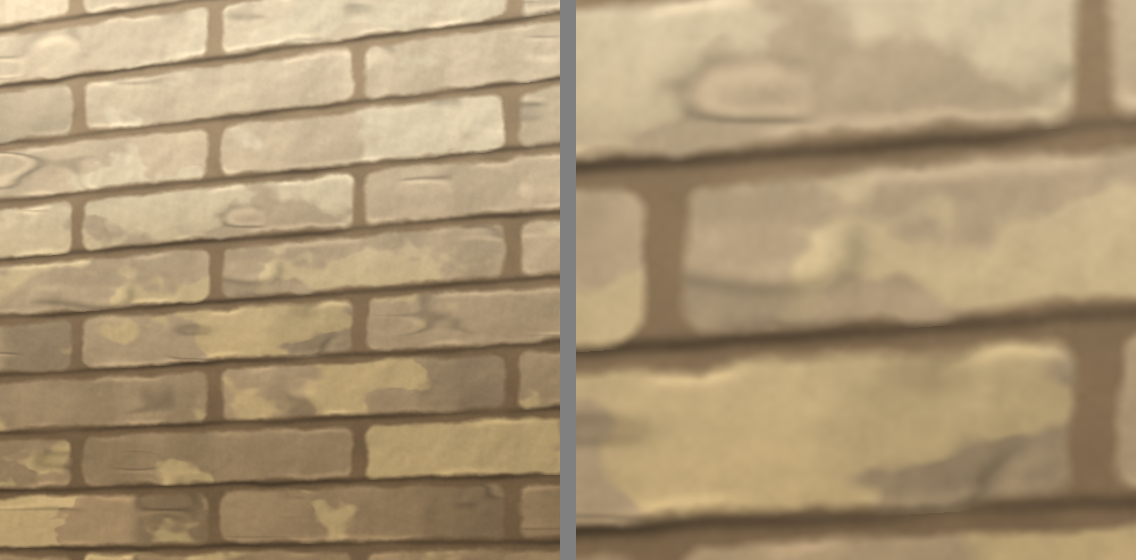
Left, the full canvas; right, a detail of the centre.
A Shadertoy shader for this texture:

```glsl
// Old pale brick wall in running bond, seen at a slight angle and lit from the top left.
// A perspective map gives wall coordinates; each brick is a noisy rounded box with its own
// tone, soft worn cream patches, stains and dents, set in brown mortar with shadowed joints.

const vec2 CELL = vec2(0.51, 0.110);       // brick pitch in canvas units
const vec2 HALF_BRICK = vec2(0.243, 0.0455);
const float CORNER = 0.016;

float hash(vec2 p) {
    vec3 q = fract(vec3(p.xyx) * 0.1031);
    q += dot(q, q.yzx + 33.33);
    return fract((q.x + q.y) * q.z);
}

float noise(vec2 p) {
    vec2 i = floor(p), f = fract(p);
    f = f * f * (3.0 - 2.0 * f);
    return mix(mix(hash(i), hash(i + vec2(1, 0)), f.x),
               mix(hash(i + vec2(0, 1)), hash(i + vec2(1, 1)), f.x), f.y);
}

float fbm(vec2 p) {
    float sum = 0.0, amp = 0.53;
    for (int i = 0; i < 4; i++) {
        sum += amp * noise(p);
        p = mat2(0.8, 0.6, -0.6, 0.8) * p * 2.03 + 7.1;
        amp *= 0.5;
    }
    return sum;
}

float roundBox(vec2 p, vec2 halfSize, float r) {
    vec2 q = abs(p) - halfSize + r;
    return length(max(q, 0.0)) + min(max(q.x, q.y), 0.0) - r;
}

float band(float x, float width) {
    return exp(-x * x / (width * width));
}

// x counts half bricks, y counts courses downwards; courses fan out to the right
vec2 wallCoord(vec2 p) {
    return vec2((p.x - 0.139) / (0.2347 + 0.0262 * p.x),
                (p.y - 0.052 + 0.1465 * p.x) / (0.1031 + 0.0147 * p.x));
}

vec3 mortarColor(vec2 p, float course) {
    vec3 col = mix(vec3(0.67, 0.58, 0.46), vec3(0.44, 0.355, 0.255), smoothstep(-0.1, 0.9, p.y));
    col *= 0.93 + 0.14 * fbm(p * 25.0);
    // wavering shadow under each course
    float offset = course - floor(course + 0.5) + 0.09 * (fbm(p * vec2(12.0, 5.0)) - 0.5);
    float depth = 0.10 + 0.30 * noise(p * vec2(9.0, 14.0));
    return col * (1.0 - depth * band(offset, 0.05));
}

vec3 brickColor(vec2 p, vec2 local, vec2 id) {
    float tone = hash(id + 3.7), wear = hash(id + 19.3);
    vec2 q = p + 5.0 * vec2(tone, wear);   // separate noise for every brick
    float low = smoothstep(0.25, 0.65, p.y);

    vec3 col = mix(vec3(0.82, 0.75, 0.63), vec3(0.565, 0.47, 0.345), smoothstep(-0.05, 1.0, p.y));
    col *= 0.95 + 0.10 * tone;

    // broad upright stains, then a darker brick end
    col *= 0.94 + 0.12 * noise(q * vec2(15.0, 5.0));
    float endStain = smoothstep(0.10, 0.14, local.x + 0.03 * fbm(q * 18.0));
    col *= 1.0 - 0.14 * endStain * step(0.5, tone) * low;

    // cream patches where the face has worn, with sharp and faded borders
    float worn = fbm(q * vec2(8.0, 12.0)) + 0.22 * (wear - 0.5) + 0.03 * low;
    float border = mix(0.04, 0.14, noise(q * 12.0 + 5.0));
    float patchMask = smoothstep(0.53, 0.53 + border, worn);
    vec3 cream = mix(vec3(0.89, 0.83, 0.70), vec3(0.77, 0.67, 0.465), low);
    col = mix(col, cream, patchMask * 0.62);

    // sparse soft dents with a lit lower lip
    float fold = noise(q * vec2(10.0, 30.0) + 31.0);
    float gate = smoothstep(0.62, 0.85, noise(q * vec2(10.0, 15.0) + 11.0));
    col *= 1.0 + gate * (0.10 * band(fold - 0.62, 0.09) - 0.16 * band(fold - 0.45, 0.07));

    // fine relief
    float relief = fbm(q * 24.0) - fbm(q * 24.0 + vec2(0.16, 0.22));
    return col * (1.0 + 0.20 * relief);
}

void mainImage(out vec4 fragColor, in vec2 fragCoord) {
    vec2 p = fragCoord / iResolution.xy;
    p.y = 1.0 - p.y;

    // brick cell: alternate courses shift by half a brick
    vec2 wall = wallCoord(p);
    float row = floor(wall.y);
    float along = 0.5 * (wall.x - 1.0 + mod(row, 2.0));
    vec2 id = vec2(floor(along), row);
    vec2 local = (vec2(fract(along), wall.y - row) - vec2(0.5, 0.535)) * CELL;

    // ragged outline
    float ragged = 0.016 * (fbm(p * vec2(20.0, 26.0) + id * 3.1) - 0.47);
    float dist = roundBox(local, HALF_BRICK, CORNER) + ragged;
    float soft = max(0.0055, 1.0 / iResolution.y);
    float face = 1.0 - smoothstep(-soft, soft, dist);

    vec3 brick = brickColor(p, local, id);
    // broken highlights on upper and lower arrises
    float glint = smoothstep(0.5, 0.85, noise(p * vec2(15.0, 9.0) + id * 7.0));
    float rim = band(dist + 0.006, 0.005) * smoothstep(0.02, 0.04, abs(local.y));
    brick *= 1.0 + 0.13 * glint * rim;

    vec3 col = mix(mortarColor(p, wall.y), brick, face);

    // lamp glow at the upper left, gentle falloff below, fine grain
    col *= 1.0 + 0.13 * exp(-3.0 * length(p * vec2(1.2, 1.5)));
    col *= 1.02 - 0.05 * p.x * p.y;
    col += 0.014 * (noise(p * 200.0) - 0.5);
    fragColor = vec4(clamp(col, 0.0, 1.0), 1.0);
}
```
